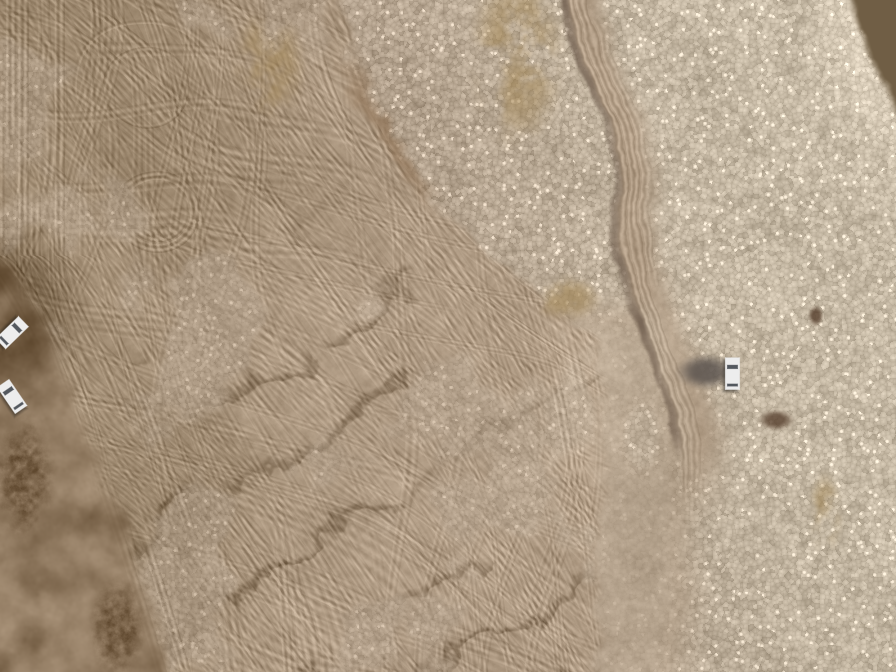
Write a Shadertoy shader that draws this texture.

```glsl
// Aerial view of a gravel river bank: rutted sand, pebbles, an eroded ridge and parked cars.
float hash(vec2 p) {
  vec3 q = fract(p.xyx * .1031);
  q += dot(q, q.yzx + 33.33);
  return fract((q.x + q.y) * q.z);
}
float noise(vec2 p) {
  vec2 i = floor(p), f = fract(p), e = vec2(1, 0);
  f *= f * (3. - 2. * f);
  return mix(mix(hash(i), hash(i + e), f.x), mix(hash(i + e.yx), hash(i + 1.), f.x), f.y);
}
float fbm(vec2 p) {
  float sum = 0., amp = .53;
  for (int i = 0; i < 4; i++) {
    sum += amp * noise(p);
    p = mat2(1.6, 1.2, -1.2, 1.6) * p + 7.3;
    amp *= .5;
  }
  return sum;
}
// Smooth step that may also run downwards
float ramp(float a, float b, float x) {
  x = clamp((x - a) / (b - a), 0., 1.);
  return x * x * (3. - 2. * x);
}
mat2 rotation(float a) { return mat2(cos(a), sin(a), -sin(a), cos(a)); }
float blob(vec2 p, float x, float y, float w, float h) {
  return ramp(1., .3, length((p - vec2(x, y)) / vec2(w, h)));
}
float box(vec2 p, float w, float h, float blur) {
  vec2 d = abs(p) - vec2(w, h);
  return ramp(blur, -blur, max(d.x, d.y));
}
// Paired tyre grooves, lit from one side, in broken lanes
float ruts(float across, float along, float seed, float density) {
  float lane = across / .018, id = floor(lane) + 99., f = fract(lane) - .5;
  float present = step(hash(vec2(id, seed)), density);
  present *= ramp(.3, .55, noise(vec2(along * 3. + id * 7.7, id + seed * 5.)));
  return present * sin(f * 12.566) * ramp(.5, .38, abs(f));
}
// Crossing sets of gently bent tracks
float crossingTracks(vec2 p) {
  float sum = 0.;
  for (float s = 1.; s < 13.; s++) {
    float spread = s < 8. ? 1. : 2.8;
    vec2 q = p * rotation((hash(vec2(s, 4)) - .5) * spread - 1.12);
    q.y += .22 * noise(p * 2.4 + s * 9.1);
    sum += ruts(q.y, q.x, s, .42);
  }
  return sum;
}
float loopTracks(vec2 p, float radius) {
  float r = length(p) + .02 * noise(p * 9. + 9.);
  return ramp(.03, .02, abs(r - radius)) * ruts(r, p.y, 33., .9);
}
// Tone of the nearest stone and the distance to it
vec2 pebbles(vec2 p) {
  vec2 best = vec2(9);
  for (int k = 0; k < 9; k++) {
    vec2 c = floor(p) + vec2(k % 3 - 1, k / 3 - 1);
    float d = length(c + vec2(hash(c), hash(c + 41.)) - p);
    if (d < best.y) best = vec2(hash(c + 17.), d);
  }
  return best;
}
vec3 paintCar(vec3 col, vec2 p, float angle, float blur) {
  p = p * rotation(angle);
  col *= 1. - .4 * box(p + .003, .011, .024, .004);
  col = mix(col, vec3(.93), box(p, .011, .024, blur));
  float glass = box(p - vec2(0, .01), .008, .003, blur) + box(p + vec2(0, .017), .008, .002, blur);
  return mix(col, vec3(.22, .24, .27), .85 * glass);
}
void mainImage(out vec4 fragColor, in vec2 fragCoord) {
  vec2 p = fragCoord / iResolution.y;
  float x = p.x, y = p.y, blur = .8 / iResolution.y;
  float broad = fbm(p * 4.), rough = fbm(p * 22.), grain = fbm(p * 110.);
  float wobble = (rough - .5) * .05;
  // Signed offsets from the terrain outlines
  float wedge = x - .51 - 1.48 * (1. - y) * (1. - y) + wobble;
  float ridge = x - .842 - .075 * ramp(1., .75, y) - .09 * ramp(.65, .33, y) + wobble * .4;
  float bank = x - .26 * pow(max(1. - y / .62, 0.), .7) + .01 + wobble;
  float shore = x + .42 * y - 1.68 + wobble * .5;
  // Region masks
  float sand = ramp(.015, -.012, max(wedge, x - .89 + wobble));
  float dry = sand * ramp(-.02, .02, bank);
  float lane = ramp(-.005, .01, ridge) * ramp(.1 - .03 * y, .03, ridge) * ramp(.2, .36, y);
  float flats = ramp(.58, .5, y) * ramp(1.12, 1.03, x + .1 * broad);
  float patches = ramp(.57, .68, fbm(p * 7. + 3.) + .2 * blob(p, .32, .52, .09, .16) + .2 * blob(p, .46, .32, .12, .09));
  float open = dry * (1. - .65 * patches);
  float stony = max((1. - sand) * (1. - lane) * (1. - .75 * flats), .55 * patches * dry);
  stony = max(stony, .8 * blob(p, .955, .35, .05, .09));
  // Sand and gravel
  vec3 col = mix(vec3(.61, .53, .43), vec3(.68, .6, .51), ramp(.15, .8, x + .3 * broad));
  vec3 gravel = mix(vec3(.7, .63, .55), vec3(.77, .72, .64), ramp(.67, 1.37, x + .25 * y));
  col = mix(col, gravel, max(stony, .5 * flats * (1. - sand)));
  col += (broad + rough - 1.) * .06 + (grain - .5) * .1;
  vec2 stone = pebbles(p * 150.);
  col += stony * (stone.x * .13 - stone.y * .11 - .015);
  col += .13 * stony * step(.93, stone.x) * ramp(.5, .2, stone.y);
  // Tyre tracks
  float fan = blob(p, .87, .38, .1, .24);
  float relief = .6 * crossingTracks(p) + ramp(-.15, -.08, wedge) * ruts(wedge - wobble, y, 31., .7);
  relief += loopTracks(p - vec2(.235, .685), .07) + loopTracks(p - vec2(.22, .87), .09);
  relief *= open;
  relief += ramp(.14, .03, abs(bank - .06)) * ruts(bank - wobble, y, 39., .6);
  relief += lane * ruts(ridge, y, 41., .85) + fan * ruts(x + .25 * y * y, y, 43., .8);
  col += .06 * clamp(relief, -2., 1.6) + .035 * fan;
  // Sand ledges, eroded ridge and brown wedge rim
  float ledge = fract((y - .65 * x + .14 * broad + .1 * rough) * 6.5);
  ledge = ramp(0., .06, ledge) * ramp(.2, .06, ledge) * ramp(.75, .5, y);
  col -= .13 * ledge * open * ramp(.48, .65, noise(p * 9.));
  float cut = ramp(.011, .002, abs(ridge)) * ramp(.31, .36, y);
  col = mix(col, vec3(.43, .36, .3), cut * (.35 + .5 * noise(p * 25.)));
  float rim = ramp(.025, 0., abs(wedge)) * blob(p, .57, .8, .2, .15);
  col = mix(col, vec3(.53, .41, .29), .5 * rim);
  // Scrub and dry grass
  col = mix(col, vec3(.55, .46, .36) + wobble * 7., .75 * ramp(.02, -.02, bank));
  col -= .12 * blob(p, .02, .54, .13, .15);
  float bush = blob(p, .035, .29, .055, .11) + blob(p, .175, .065, .05, .09);
  col = mix(col, vec3(.32, .23, .13) + .3 * grain, bush * ramp(.3, .55, rough));
  float straw = blob(p, .4, .9, .06, .1) + blob(p, .77, .92, .08, .16);
  straw += blob(p, .842, .557, .06, .04) + blob(p, 1.228, .235, .03, .07);
  col = mix(col, vec3(.62, .51, .32), .6 * straw * ramp(.3, .65, rough));
  float tuft = blob(p, 1.155, .375, .03, .018) + blob(p, 1.214, .53, .013, .018);
  col = mix(col, vec3(.34, .25, .18), .8 * tuft);
  // River corner with its pale shore
  col += .07 * ramp(-.09, -.01, shore);
  col = mix(col, vec3(.44, .37, .27), ramp(-.006, .012, shore));
  // Cars and the long shadow
  col = mix(col, vec3(.36, .33, .31), .85 * blob(p, 1.05, .447, .05, .03));
  col = paintCar(col, p - vec2(1.09, .444), 0., blur);
  col = paintCar(col, p - vec2(.018, .505), -.8, blur);
  col = paintCar(col, p - vec2(.018, .41), .6, blur);
  fragColor = vec4(col, 1);
}
```
